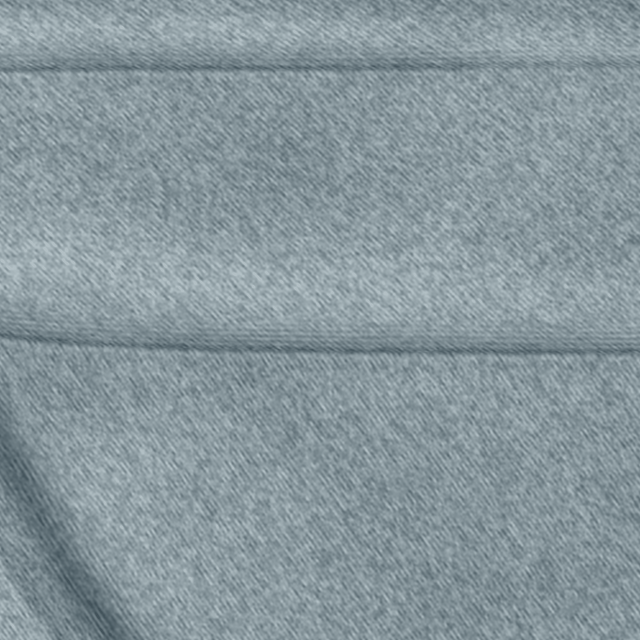
Reproduce this texture procedurally as a Shadertoy shader.

```glsl
float hash(vec2 p) {
    vec3 q = fract(vec3(p.xyx) * 0.1031);
    q += dot(q, q.yzx + 33.33);
    return fract((q.x + q.y) * q.z);
}

float noise(vec2 p) {
    vec2 i = floor(p), f = fract(p);
    f = f * f * (3.0 - 2.0 * f);
    return mix(mix(hash(i), hash(i + vec2(1, 0)), f.x),
               mix(hash(i + vec2(0, 1)), hash(i + vec2(1, 1)), f.x), f.y);
}

float bump(float x, float width) {
    x /= width;
    return exp(-x * x);
}

// Crease with a shadow that fades upwards and a thin lit edge below
float creaseShadow(float h) {
    float above = smoothstep(-0.005, 0.004, h) * exp(-max(h, 0.0) / 0.028);
    return 0.36 * above + 0.2 * bump(h, 0.005) + 0.06 * bump(h + 0.02, 0.014)
         - 0.07 * bump(h + 0.009, 0.004);
}

// Slanted threads: short stitches along twill lines, and fine grain
float weave(vec2 p, float angle) {
    vec2 dir = vec2(cos(angle), sin(angle));
    vec2 q = vec2(dot(p, dir), dot(p, vec2(-dir.y, dir.x)));
    q.y += 0.008 * noise(p * 5.0) + 0.001 * noise(p * 40.0);
    float streaks = noise(q * vec2(75, 200)) - 0.5;
    float knots = noise(q * vec2(150, 270) + 47.0) - 0.5;
    float grain = noise(p * 250.0 + 11.0) - 0.5;
    float stitches = sin(q.y * 850.0 + 1.5 * noise(q * 40.0));
    stitches *= 0.3 + 1.2 * noise(q * vec2(110, 50) + 5.0);
    return 0.28 * streaks + 0.34 * knots + 0.26 * grain + 0.11 * stitches;
}

void mainImage(out vec4 fragColor, in vec2 fragCoord) {
    vec2 uv = fragCoord / iResolution.xy;

    // Heights above the two level folds, distance across the slanted one
    float upper = uv.y - 0.889 - 0.007 * uv.x - 0.001 * sin(uv.x * 9.0);
    float lower = uv.y - 0.448 - 0.026 * exp(-uv.x * 4.5);
    float slant = (uv.y - 0.28 + 1.6 * uv.x) / 1.89 + 0.006 * sin(uv.y * 16.0);

    // Broad light and dark areas of the cloth
    float tone = 0.665 + 0.15 * (noise(uv * vec2(3, 5) + 3.0) - 0.5);
    tone += 0.1 * (noise(uv * vec2(7, 13) + 21.0) - 0.5);
    tone -= 0.13 * bump(length((uv - vec2(0.38, 0.73)) * vec2(0.5, 1)), 0.12);
    tone -= 0.13 * bump(length(uv - vec2(0.68, 0.1)), 0.27);
    tone += 0.05 * bump(length(uv - vec2(0.22, 0.28)), 0.15);

    // Lit ridges above the level folds
    float upperRidge = 0.95 - 0.03 * smoothstep(0.45, 0.9, uv.x);
    float lowerRidge = 0.52 + 0.07 * exp(-uv.x * 3.0);
    tone += 0.17 * bump(uv.y - upperRidge, 0.03) * smoothstep(0.0, 0.02, upper);
    tone += 0.15 * bump(uv.y - lowerRidge, 0.07) * smoothstep(0.0, 0.03, lower);
    tone -= 0.1 * smoothstep(0.96, 0.99, uv.y);

    // Shadows of the folds
    tone -= creaseShadow(upper) * mix(0.9, 0.45, smoothstep(0.6, 0.85, uv.x));
    tone -= creaseShadow(lower);
    float valley = smoothstep(-0.085, -0.065, slant) * smoothstep(0.085, 0.015, slant);
    tone -= 0.3 * valley + 0.28 * bump(slant - 0.006, 0.024);
    tone += 0.1 * bump(slant + 0.042, 0.016);
    tone += 0.12 * smoothstep(-0.07, -0.09, slant);

    // Three sheets of cloth meet in the creases and roll over there
    float nearUpper = exp(-max(upper, 0.0) / 0.025);
    float nearLower = exp(-max(lower, 0.0) / 0.025);
    float sheet = weave(uv, -0.95);
    sheet = mix(sheet, weave(uv - vec2(0, 0.015 * nearLower), -0.78),
                smoothstep(-0.003, 0.003, lower));
    sheet = mix(sheet, weave(uv - vec2(0, 0.015 * nearUpper), -0.65),
                smoothstep(-0.003, 0.003, upper));

    // Raised ribs run along the folds and replace part of the weave
    float levelRibs = bump(lower - 0.022, 0.022) + 0.7 * bump(upper - 0.018, 0.018);
    float slantRibs = bump(slant - 0.015, 0.045);
    tone += sheet * (1.0 - 0.35 * min(levelRibs + slantRibs, 1.0));
    float wobble = 2.0 * noise(uv * vec2(9, 12));
    float ribPatches = 0.3 + noise(uv * vec2(9, 25) + 31.0);
    float height = upper > -0.1 ? upper : lower;
    tone += 0.1 * ribPatches * levelRibs * sin(height * 700.0 + wobble);
    tone += 0.13 * ribPatches * slantRibs * sin(slant * 700.0 + wobble);

    vec3 shadowBlue = vec3(0.295, 0.36, 0.39);
    vec3 paleBlue = vec3(0.67, 0.725, 0.745);
    fragColor = vec4(mix(shadowBlue, paleBlue, clamp(tone, -0.1, 1.08)), 1.0);
}
```
